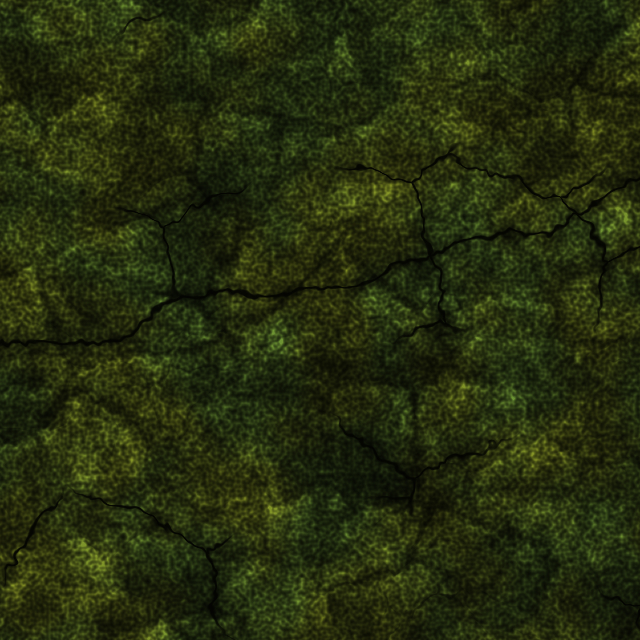
Give the GLSL for this texture, as a Shadertoy shader.

```glsl
const vec3 OLIVE = vec3(0.91, 1.0, 0.25);
const vec3 MOSS = vec3(0.73, 1.0, 0.35);
const vec3 CRACK_COLOR = vec3(0.014, 0.017, 0.006);

vec2 hash2(vec2 p) {
    vec3 q = fract(p.xyx * vec3(0.1031, 0.1030, 0.0973));
    q += dot(q, q.yzx + 33.33);
    return fract((q.xx + q.yz) * q.zy);
}

vec2 direction(vec2 cell) {
    float angle = 6.2832 * hash2(cell).x;
    return vec2(cos(angle), sin(angle));
}

float gradientNoise(vec2 p) {
    vec2 i = floor(p), f = p - i;
    vec2 u = f * f * f * (f * (f * 6.0 - 15.0) + 10.0);
    vec2 e = vec2(1.0, 0.0);
    float a = dot(direction(i), f);
    float b = dot(direction(i + e.xy), f - e.xy);
    float c = dot(direction(i + e.yx), f - e.yx);
    float d = dot(direction(i + e.xx), f - e.xx);
    return mix(mix(a, b, u.x), mix(c, d, u.x), u.y);
}

float fbm(vec2 p, int octaves) {
    float sum = 0.0, amplitude = 1.0;
    for (int i = 0; i < octaves; i++) {
        sum += amplitude * gradientNoise(p);
        p = mat2(0.8, 0.6, -0.6, 0.8) * p * 2.03 + 17.3;
        amplitude *= 0.6;
    }
    return sum;
}

vec2 warp(vec2 p, float frequency, float amount, int octaves) {
    vec2 q = p * frequency;
    return p + amount * vec2(fbm(q + 31.7, octaves), fbm(q + 74.1, octaves));
}

// Voronoi cell: x = distance to border, yz = offset from centre, w = random id
vec4 stoneCell(vec2 p) {
    vec2 base = floor(p), f = p - base;
    vec2 nearest = vec2(0.0), nearestCell = base;
    float best = 9.0;
    for (int y = -1; y <= 1; y++)
    for (int x = -1; x <= 1; x++) {
        vec2 g = vec2(x, y);
        vec2 r = g + hash2(base + g + 50.0) - f;
        if (dot(r, r) < best) {
            best = dot(r, r);
            nearest = r;
            nearestCell = base + g;
        }
    }
    float border = 9.0;
    for (int y = -2; y <= 2; y++)
    for (int x = -2; x <= 2; x++) {
        vec2 g = nearestCell - base + vec2(x, y);
        vec2 r = g + hash2(base + g + 50.0) - f;
        vec2 gap = r - nearest;
        if (dot(gap, gap) > 0.0001)
            border = min(border, dot(0.5 * (r + nearest), normalize(gap)));
    }
    return vec4(border, -nearest, hash2(nearestCell + 9.0).x);
}

// Tilted face, lit upper rim and shaded crevice of a block
float stoneRelief(vec2 p, float crevice) {
    vec4 cell = stoneCell(p);
    float face = 0.5 * dot(cell.yz, direction(vec2(cell.w * 91.0, 3.0))) + 0.35 * (cell.w - 0.5);
    float rim = smoothstep(0.02, 0.08, cell.x) * (1.0 - smoothstep(0.08, 0.24, cell.x));
    float upper = smoothstep(-0.3, 0.4, cell.z);
    return face * smoothstep(0.0, 0.16, cell.x) + 0.34 * rim * upper
        - crevice * exp(-cell.x / 0.05);
}

float crackLine(float distance, float halfWidth) {
    return 1.0 - smoothstep(0.35 * halfWidth, 1.7 * halfWidth + 0.0003, distance);
}

// Joined straight strokes through random heights in -1..1
float zigzag(float x, float seed) {
    float i = floor(x);
    float a = hash2(vec2(i, seed)).x, b = hash2(vec2(i + 1.0, seed)).x;
    return 2.0 * mix(a, b, x - i) - 1.0;
}

void mainImage(out vec4 fragColor, in vec2 fragCoord) {
    vec2 p = fragCoord / iResolution.y;

    // Blocks of rock, large and small
    vec2 bent = warp(warp(p, 6.0, 0.035, 2), 26.0, 0.014, 3);
    float crevice = 0.75 * smoothstep(-0.35, 0.35, gradientNoise(p * 4.0 + 5.0));
    float tone = 0.85 * stoneRelief(bent * vec2(5.8, 7.2), crevice);
    tone += 0.5 * stoneRelief(bent * vec2(12.0, 15.0) + 20.0, 0.8 * crevice);

    // Broad shadows, moss mottling and fine grain
    tone += 0.5 * fbm(p * vec2(2.3, 3.8) + 8.0, 2);
    tone += 0.42 * fbm(bent * 11.0 + 40.0, 3);
    tone += 0.5 * fbm(p * 27.0 + 70.0, 3);
    tone += 1.0 * gradientNoise(p * 158.0) + 0.45 * gradientNoise(p * 88.0 + 13.0);

    // Branching cracks that fade in and out
    vec2 jagged = warp(warp(p, 12.0, 0.022, 1), 36.0, 0.011, 2);
    float branch = stoneCell(jagged * vec2(3.2, 4.4) + 3.0).x / 3.8;
    float presence = smoothstep(-0.02, 0.2, gradientNoise(p * 3.9 + 61.0));
    float branchLine = presence * crackLine(branch, 0.0019);

    // Long crack rising across the face
    float path = 0.43 + 0.27 * jagged.x + 0.045 * zigzag(jagged.x * 7.0, 4.0);
    float fissure = 0.85 * abs(jagged.y - path);
    float fissureLine = crackLine(fissure, 0.0022);

    tone -= 0.45 * presence * exp(-branch / 0.009) + 0.45 * exp(-fissure / 0.009);

    // Colour from tone and a slow drift between olive and moss green
    float hue = smoothstep(-0.5, 0.5, fbm(p * 4.5 + 90.0, 3));
    vec3 color = mix(OLIVE, MOSS, hue) * 0.166 * exp(min(tone, 1.25));
    color = mix(color, CRACK_COLOR, 0.92 * max(branchLine, fissureLine));
    fragColor = vec4(color, 1.0);
}
```
